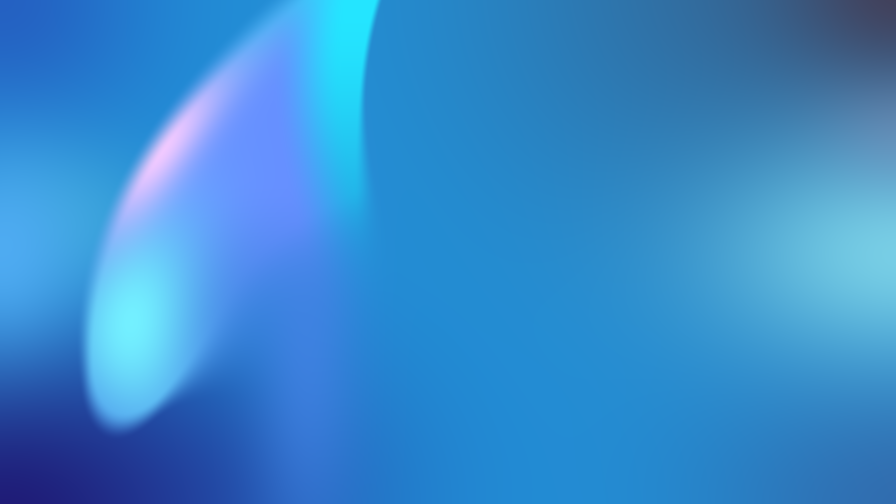
Give the GLSL for this background, as a Shadertoy shader.

```glsl
#define BASE_BLUE   vec3(0.13, 0.57, 0.85)
#define DEEP_BLUE   vec3(0.14, 0.33, 0.70)
#define INDIGO      vec3(0.12, 0.10, 0.46)
#define SLATE       vec3(0.20, 0.41, 0.60)
#define SEA_GLOW    vec3(0.47, 0.81, 0.90)
#define PERIWINKLE  vec3(0.40, 0.56, 1.00)
#define FOLD_BLUE   vec3(0.27, 0.51, 0.90)
#define CYAN        vec3(0.14, 0.90, 1.00)
#define AQUA        vec3(0.45, 0.94, 1.00)
#define PINK        vec3(0.95, 0.79, 1.00)
#define TIP_ROUND   0.132

// Elliptical Gaussian falloff
float glow(vec2 p, vec2 center, vec2 radius) {
    vec2 d = (p - center) / radius;
    return exp(-dot(d, d));
}

float smoothMax(float a, float b, float k) {
    float h = max(k - abs(a - b), 0.0);
    return max(a, b) + h * h / (4.0 * k);
}

// Ribbon outlines: x of each side at height y
float leftEdge(float y) {
    float t = y - 0.31;
    return 0.169 + 0.836 * t * t;
}

float rightEdge(float y) {
    float t = y - 0.77;
    return 0.718 + (t > 0.0 ? 0.64 : 0.38) * t * t;
}

vec3 backdrop(vec2 p) {
    vec3 col = BASE_BLUE;
    // Right side: slate shade, dark corner, sea-green light
    col = mix(col, SLATE, 0.95 * glow(p, vec2(1.55, 1.05), vec2(0.60, 0.55)));
    col = mix(col, vec3(0.19, 0.42, 0.68), glow(p, vec2(1.85, 0.0), vec2(0.45, 0.30)));
    col = mix(col, SEA_GLOW, glow(p, vec2(1.80, 0.50), vec2(0.38, 0.22)));
    col = mix(col, vec3(0.50, 0.60, 0.76), 0.6 * glow(p, vec2(1.82, 0.75), vec2(0.18, 0.13)));
    col = mix(col, vec3(0.26, 0.25, 0.35), glow(p, vec2(1.80, 1.03), vec2(0.25, 0.20)));
    // Left side: deep floor, indigo corner, sky light
    col = mix(col, DEEP_BLUE, 0.9 * glow(p, vec2(0.35, 0.0), vec2(0.45, 0.33)));
    col = mix(col, INDIGO, glow(p, vec2(0.0, -0.05), vec2(0.40, 0.35)));
    col = mix(col, vec3(0.14, 0.38, 0.76), glow(p, vec2(0.0, 1.0), vec2(0.30, 0.30)));
    col = mix(col, vec3(0.24, 0.66, 0.85), 0.8 * glow(p, vec2(0.14, 0.56), vec2(0.20, 0.15)));
    col = mix(col, vec3(0.32, 0.68, 0.96), 0.9 * glow(p, vec2(0.0, 0.50), vec2(0.16, 0.20)));
    // Faint fold trailing below the ribbon
    return mix(col, FOLD_BLUE, 0.75 * glow(p, vec2(0.61, 0.32), vec2(0.10, 0.38)));
}

vec3 ribbonColor(vec2 p) {
    vec2 q = vec2(p.x - leftEdge(p.y), p.y);
    vec3 col = mix(FOLD_BLUE, PERIWINKLE, smoothstep(0.35, 0.65, p.y));
    // Lights that follow the left side
    col = mix(col, vec3(0.28, 0.70, 0.96), glow(q, vec2(0.0, 1.0), vec2(0.10, 0.18)));
    col = mix(col, AQUA, glow(q, vec2(0.09, 0.36), vec2(0.13, 0.21)));
    col = mix(col, PINK, glow(q, vec2(0.02, 0.70), vec2(0.07, 0.15)));
    // Cyan band along the right side
    vec3 band = mix(BASE_BLUE, CYAN, smoothstep(0.30, 1.0, p.y));
    float bandMid = rightEdge(p.y) - 0.02 - 0.11 * p.y;
    return mix(col, band, smoothstep(-0.07, 0.07, p.x - bandMid));
}

float ribbonMask(vec2 p) {
    float side = leftEdge(p.y) - p.x;
    float under = 0.757 * (0.171 + 0.86 * (p.x - 0.29) - p.y);
    float d = smoothMax(side, under, TIP_ROUND);
    // The underside dissolves toward the fold
    float fade = smoothstep(0.30, 0.65, p.x) * (1.0 - smoothstep(0.40, 0.75, p.y));
    float soft = 0.015 + 0.03 * p.y * p.y + 0.16 * fade;
    float rightSoft = mix(0.05, 0.008, smoothstep(0.30, 0.85, p.y));
    float rightSide = p.x - rightEdge(p.y);
    return (1.0 - smoothstep(-soft, soft, d))
         * (1.0 - smoothstep(-rightSoft, rightSoft, rightSide));
}

void mainImage(out vec4 fragColor, in vec2 fragCoord) {
    vec2 p = fragCoord / iResolution.y;
    vec3 col = mix(backdrop(p), ribbonColor(p), ribbonMask(p));
    fragColor = vec4(col, 1.0);
}
```
